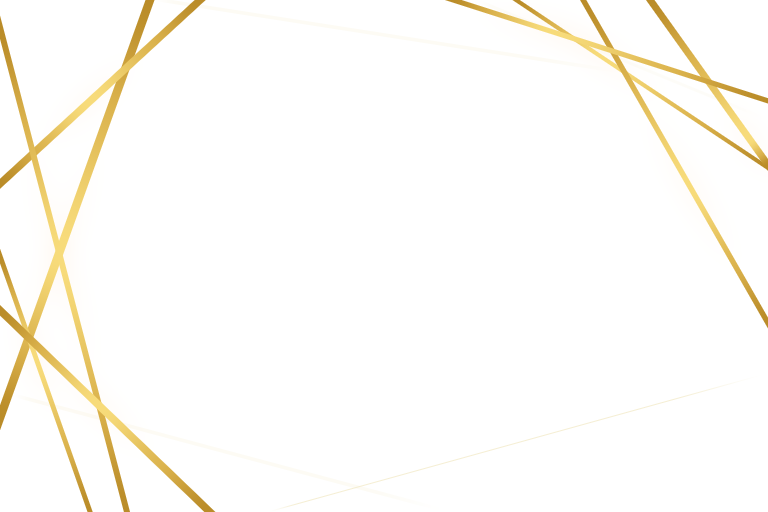
Reproduce this background procedurally as a WebGL 2 fragment shader.

```glsl
#version 300 es
precision highp float;
// White card framed by crossing gold ribbons at the left and upper right.
// Each ribbon is the distance to a line, shaded by a metallic gradient along it,
// over a soft warm glow and a few pale hairlines.

uniform vec2 u_resolution;
out vec4 fragColor;

// Space: x runs 0..1.5, y runs 0..1, origin at the lower left.
const float ASPECT = 1.5;

const vec3 PAPER = vec3(1.0);
const vec3 GOLD_DARK = vec3(0.73, 0.55, 0.16);
const vec3 GOLD_MID = vec3(0.85, 0.69, 0.29);
const vec3 GOLD_LIGHT = vec3(0.97, 0.86, 0.48);
const vec3 GLOW_TINT = vec3(1.0, 0.93, 0.86);
const vec3 HAIR_TINT = vec3(0.94, 0.90, 0.74);

const float GLOW_RADIUS = 0.032;
const float GLOW_LENGTH = 0.16;
const float GLOW_STRENGTH = 0.16;

// Ribbon ends: start.xy, end.xy, painted in this order.
const int RIBBONS = 9;
const vec4 RIBBON_ENDS[RIBBONS] = vec4[](
  vec4(0.293, 1.0, 0.0, 0.184),
  vec4(0.391, 1.0, 0.0, 0.641),
  vec4(0.0, 0.947, 0.248, 0.0),
  vec4(0.0, 0.500, 0.176, 0.0),
  vec4(0.0, 0.394, 0.410, 0.0),
  vec4(1.008, 1.0, 1.5, 0.672),
  vec4(1.139, 1.0, 1.5, 0.369),
  vec4(1.270, 1.0, 1.5, 0.678),
  vec4(0.879, 1.002, 1.5, 0.803));

// Ribbon style: half width, place of the highlight along the ribbon.
const vec2 RIBBON_STYLE[RIBBONS] = vec2[](
  vec2(0.0083, 0.60), vec2(0.0073, 0.55), vec2(0.0058, 0.48),
  vec2(0.0048, 0.40), vec2(0.0075, 0.47), vec2(0.0040, 0.34),
  vec2(0.0053, 0.58), vec2(0.0068, 0.85), vec2(0.0050, 0.32));

// Hairline ends and style: half width, opacity.
const int HAIRS = 4;
const vec4 HAIR_ENDS[HAIRS] = vec4[](
  vec4(0.293, 1.003, 1.23, 0.857),
  vec4(0.930, 1.0, 1.5, 0.766),
  vec4(0.02, 0.230, 0.88, 0.0),
  vec4(0.523, 0.0, 1.5, 0.271));
const vec2 HAIR_STYLE[HAIRS] = vec2[](
  vec2(0.0035, 0.16), vec2(0.0030, 0.10),
  vec2(0.0035, 0.16), vec2(0.0010, 0.65));

// Returns (distance to the line, position along it with 0..1 between ends).
vec2 lineCoords(vec2 p, vec4 ends) {
  vec2 dir = ends.zw - ends.xy;
  vec2 rel = p - ends.xy;
  float across = abs(dir.x * rel.y - dir.y * rel.x) / length(dir);
  return vec2(across, dot(rel, dir) / dot(dir, dir));
}

// Smooth-edged coverage of a stroke.
float stroke(float dist, float halfWidth, float pixel) {
  return clamp((halfWidth - dist) / pixel + 0.5, 0.0, 1.0);
}

// Dark at both ends, bright at the highlight.
vec3 goldGradient(float t, float peak) {
  float side = t < peak ? t / peak : (1.0 - t) / (1.0 - peak);
  float shine = clamp(side, 0.0, 1.0);
  vec3 gold = mix(GOLD_DARK, GOLD_MID, smoothstep(0.0, 0.45, shine));
  return mix(gold, GOLD_LIGHT, smoothstep(0.3, 1.0, shine));
}

void main() {
  vec2 p = gl_FragCoord.xy / u_resolution * vec2(ASPECT, 1.0);
  float pixel = 1.0 / u_resolution.y;
  vec3 color = PAPER;

  // Warm glow around each highlight
  for (int i = 0; i < RIBBONS; i++) {
    vec2 c = lineCoords(p, RIBBON_ENDS[i]);
    float across = c.x / GLOW_RADIUS;
    float along = (c.y - RIBBON_STYLE[i].y) / GLOW_LENGTH;
    float glow = exp(-across * across - along * along);
    color = mix(color, GLOW_TINT, GLOW_STRENGTH * glow);
  }

  // Pale hairlines, fading at their ends
  for (int i = 0; i < HAIRS; i++) {
    vec2 c = lineCoords(p, HAIR_ENDS[i]);
    float fade = smoothstep(0.0, 0.06, c.y) * smoothstep(1.0, 0.8, c.y);
    float cover = stroke(c.x, HAIR_STYLE[i].x, pixel);
    color = mix(color, HAIR_TINT, cover * fade * HAIR_STYLE[i].y);
  }

  // Gold ribbons
  for (int i = 0; i < RIBBONS; i++) {
    vec2 c = lineCoords(p, RIBBON_ENDS[i]);
    float cover = stroke(c.x, RIBBON_STYLE[i].x, pixel);
    color = mix(color, goldGradient(c.y, RIBBON_STYLE[i].y), cover);
  }

  fragColor = vec4(color, 1.0);
}
```
